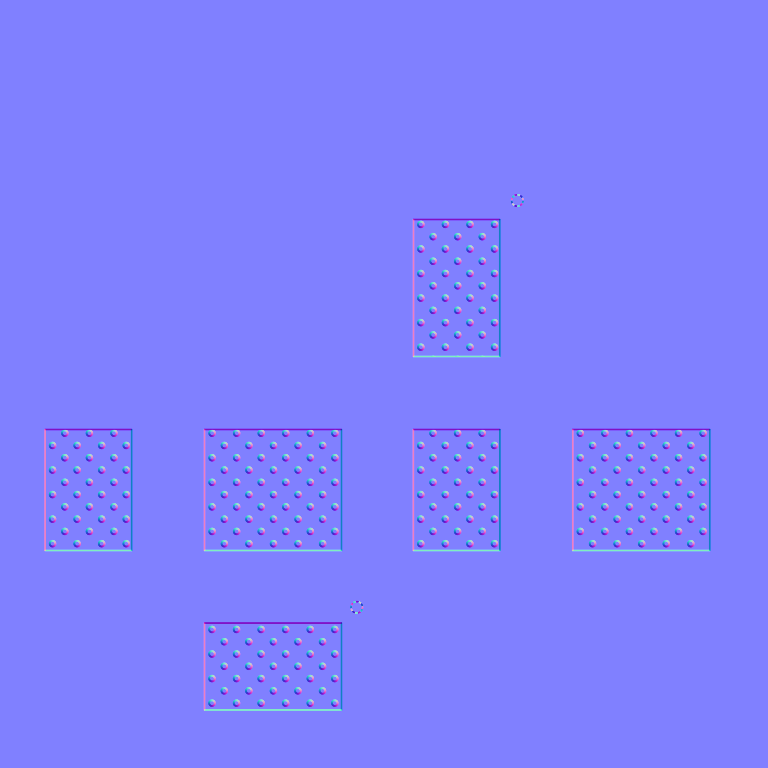
Reproduce this texture map procedurally as a three.js fragment shader.

```glsl
// Tangent-space normal map: six recessed panels studded with a staggered
// lattice of round rivets, plus two small engraved rings on a flat sheet.
// Surface slopes are summed, then turned into a unit normal and encoded.
varying vec2 vUv;

const float GRID = 768.0;          // layout units across the canvas
const float RIVET_STEP = 12.28;    // half the distance between rivets in a row
const float RIVET_SLOPE = 1.4;
const float EDGE_SLOPE = 1.7;
const float RING_SLOPE = 1.6;

// Soft line of about one layout unit around distance zero
float softLine(float dist) {
  return 1.0 - smoothstep(0.2, 1.3, abs(dist));
}

// Vector to p from the nearest point of a checkerboard lattice
vec2 staggeredCell(vec2 p, float pitch) {
  vec2 q = p / pitch;
  vec2 diagonal = floor(0.5 * vec2(q.x + q.y, q.x - q.y) + 0.5);
  vec2 nearest = vec2(diagonal.x + diagonal.y, diagonal.x - diagonal.y);
  return (q - nearest) * pitch;
}

// Flat-topped dome: only its rim slopes outward
vec2 rivetSlope(vec2 d) {
  float r = length(d);
  float rim = smoothstep(1.3, 2.5, r) * (1.0 - smoothstep(3.2, 4.3, r));
  return RIVET_SLOPE * rim * d / max(r, 0.001);
}

// Recessed panel: walls face inward, rivets are clipped to the floor
vec2 panelSlope(vec2 p, vec2 center, vec2 halfSize, vec2 rivetOffset) {
  vec2 q = p - center;
  vec2 gap = abs(q) - halfSize;
  float inside = 1.0 - smoothstep(-0.6, 0.6, max(gap.x, gap.y));
  vec2 span = 1.0 - smoothstep(vec2(0.0), vec2(1.0), gap);
  vec2 wall = vec2(softLine(gap.x) * span.y, softLine(gap.y) * span.x);
  vec2 rivets = rivetSlope(staggeredCell(q - rivetOffset, RIVET_STEP));
  return inside * rivets - EDGE_SLOPE * sign(q) * wall;
}

// Thin engraved ring whose slope flips along its circumference
vec2 ringSlope(vec2 p, vec2 center, float radius, float phase) {
  vec2 d = p - center;
  float r = length(d);
  float angle = atan(d.y, d.x + 0.0001);
  float flip = clamp(2.0 * sin(6.0 * angle + phase), -1.0, 1.0);
  return RING_SLOPE * flip * softLine(r - radius) * d / max(r, 0.001);
}

vec3 encodeNormal(vec2 slope) {
  return 0.5 + 0.5 * normalize(vec3(slope, 1.0));
}

void main() {
  vec2 p = vUv * GRID;
  vec2 tall = vec2(43.1, 68.5);
  vec2 narrow = vec2(43.2, 60.5);
  vec2 wide = vec2(68.5, 60.5);
  vec2 low = vec2(68.5, 43.4);

  // Upper and lower panels
  vec2 slope = panelSlope(p, vec2(456.6, 480.0), tall, vec2(1.1, 2.2));
  slope += panelSlope(p, vec2(273.0, 101.5), low, vec2(0.4, 0.2));

  // Middle row: two narrow and two wide panels, alternating
  for (int i = 0; i < 2; i++) {
    float shift = 368.2 * float(i);
    slope += panelSlope(p, vec2(88.4 + shift, 278.0), narrow, vec2(1.0, 7.7));
    slope += panelSlope(p, vec2(273.0 + shift, 278.0), wide, vec2(0.5, -4.6));
  }

  // Engraved rings
  slope += ringSlope(p, vec2(517.3, 567.5), 5.7, 0.0);
  slope += ringSlope(p, vec2(356.8, 160.7), 5.7, 2.0);

  gl_FragColor = vec4(encodeNormal(slope), 1.0);
}
```
